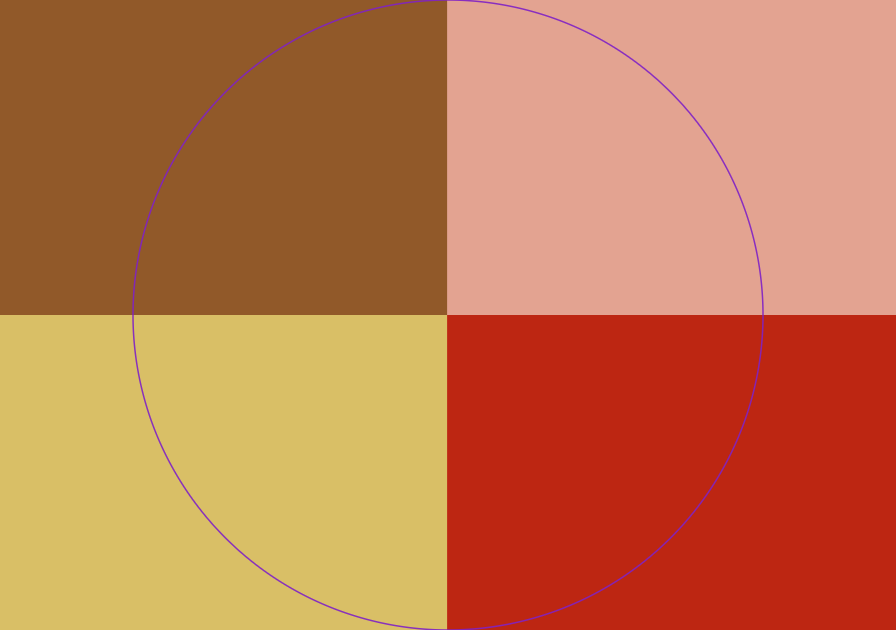
Give the GLSL for this background, as a WebGL 2 fragment shader.

```glsl
#version 300 es
precision highp float;
// Four flat colour quadrants under a hairline circle that spans the canvas height.
// Each quadrant border is an antialiased step, and the ring is the absolute
// distance to a circle, blended over the quadrants.

uniform vec2 u_resolution;
out vec4 fragColor;

const vec3 BROWN  = vec3(0.57, 0.35, 0.16);
const vec3 PINK   = vec3(0.89, 0.64, 0.57);
const vec3 RED    = vec3(0.74, 0.15, 0.07);
const vec3 STRAW  = vec3(0.85, 0.75, 0.40);
const vec3 VIOLET = vec3(0.50, 0.13, 0.77);

const float RING_RADIUS = 0.5;
const float RING_WIDTH = 0.0024;
const float RING_OPACITY = 0.9;
const float SPLIT_SHIFT = -0.0014;

// Coverage of the positive side of an edge at signed distance d.
float coverage(float d, float pixel) {
    return clamp(d / pixel + 0.5, 0.0, 1.0);
}

// Signed distance to a circle outline of the given width.
float ringDistance(vec2 p, float radius, float width) {
    return abs(length(p) - radius) - 0.5 * width;
}

// Colours of the four quadrants around the split point.
vec3 quadrants(vec2 p, float pixel) {
    float right = coverage(p.x, pixel);
    float upper = coverage(p.y, pixel);
    return mix(mix(STRAW, RED, right), mix(BROWN, PINK, right), upper);
}

void main() {
    // Centred coordinates in units of the canvas height.
    float pixel = 1.0 / u_resolution.y;
    vec2 p = (gl_FragCoord.xy - 0.5 * u_resolution) * pixel;

    vec3 color = quadrants(p - vec2(SPLIT_SHIFT, 0.0), pixel);

    // Thin ring over the quadrants.
    float ring = coverage(-ringDistance(p, RING_RADIUS, RING_WIDTH), pixel);
    color = mix(color, VIOLET, RING_OPACITY * ring);

    fragColor = vec4(color, 1.0);
}
```
